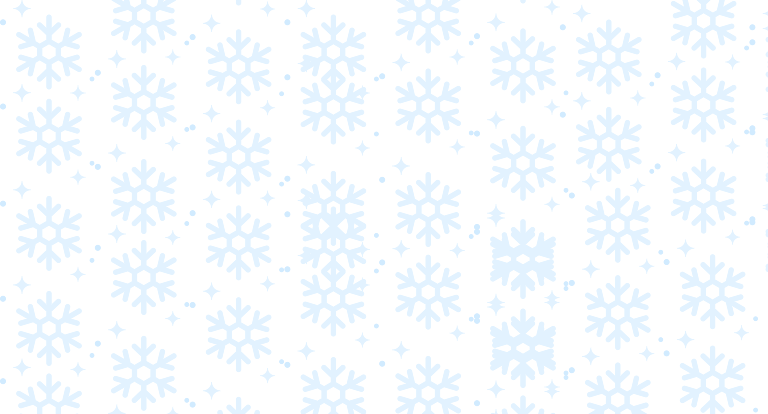
This pattern is drawn by a Shadertoy shader. Its source:

```glsl
// Pale blue snowflakes with sparkles and dots, in loosely spaced columns on white.
#define SHEET_WIDTH 768.0
#define COLUMN_STEP 94.8
#define FIRST_COLUMN 49.0
#define ROWS 6
#define LINE_HALF 2.7
#define ARM_LENGTH 34.8
#define RING_APOTHEM 9.3
#define SPARKLE_RADIUS 8.7
#define SEAM_SHIFT 9.0
#define PAPER vec3(1.0)
#define ICE vec3(0.885, 0.95, 1.0)
#define DOT_BLUE vec3(0.82, 0.92, 1.0)

const int COLUMNS = 12;

// Column slot of each run of flakes; the last three runs overlay earlier ones.
const float slots[COLUMNS] = float[](0., 1., 2., 3., 4., 5., 6., 7., 8., 3., 5., 8.);

// Vertical rhythm of each run: start, pitch, sway amount, sway frequency.
const vec4 rhythms[COLUMNS] = vec4[](
    vec4(52., 90.2, -6., 1.65), vec4(16., 88.5, -4., 2.6),
    vec4(-32., 93., 6., 1.3), vec4(107., 97., 4.5, 1.8),
    vec4(16., 93.8, -6., 2.45), vec4(-34., 93.4, 11., 0.63),
    vec4(57., 85.2, 2.5, 2.1), vec4(21., 89.2, -5.5, 1.25),
    vec4(57., 96., 5., 1.57), vec4(52., 230., -38., 1.5708),
    vec4(261.5, 100., -11., 1.5708), vec4(72., 90., 0., 1.));

float segmentDistance(vec2 p, vec2 a, vec2 b) {
    vec2 ap = p - a, ab = b - a;
    return length(ap - ab * clamp(dot(ap, ab) / dot(ab, ab), 0.0, 1.0));
}

float snowflake(vec2 p) {
    // Fold six arms onto one half arm along +y.
    vec2 q = abs(p);
    vec2 mirror = vec2(0.8660254, -0.5);
    q -= 2.0 * max(dot(q, mirror), 0.0) * mirror;
    q.x = abs(q.x);

    float ring = abs(dot(q, vec2(0.5, 0.8660254)) - RING_APOTHEM);
    float stem = segmentDistance(q, vec2(0.0, RING_APOTHEM * 1.1547), vec2(0.0, ARM_LENGTH));
    float branch = segmentDistance(q, vec2(0.0, 18.0), vec2(9.5, 27.0));
    return min(ring, min(stem, branch)) - LINE_HALF;
}

// Four-pointed star cut out by four circular arcs.
float sparkle(vec2 p, float radius) {
    vec2 q = abs(p);
    float box = max(q.x, q.y) - radius;
    return max(box, radius * 0.95 - length(q - radius));
}

float coverage(float d, float pixel) {
    return 1.0 - smoothstep(-0.5 * pixel, 0.5 * pixel, d);
}

void mainImage(out vec4 fragColor, in vec2 fragCoord) {
    // Sheet coordinates, measured down from the top edge.
    float pixel = SHEET_WIDTH / iResolution.x;
    vec2 p = vec2(fragCoord.x, iResolution.y - fragCoord.y) * pixel;
    float ice = 1e3;
    float dots = 1e3;

    for (int i = 0; i < COLUMNS; i++) {
        float slot = slots[i];
        vec4 rhythm = rhythms[i];
        float x = FIRST_COLUMN + COLUMN_STEP * slot;
        if (abs(p.x - x) > 65.0) continue;

        // A diagonal seam nudges the upper right columns to the left.
        float seam = 205.0 + 50.0 * (slot - 6.0);

        for (int row = 0; row < ROWS; row++) {
            float r = float(row);
            float y = rhythm.x + rhythm.y * r + rhythm.z * sin(rhythm.w * r);
            if (slot > 7.5 && y > seam) break;
            float shift = slot > 5.5 && y < seam ? SEAM_SHIFT : 0.0;
            vec2 q = p - vec2(x - shift, y);
            if (abs(q.y) > 56.0) continue;

            // One motif: flake, two sparkles and two dots.
            ice = min(ice, snowflake(q));
            ice = min(ice, sparkle(q - vec2(-27.0, -43.5), SPARKLE_RADIUS));
            ice = min(ice, sparkle(q - vec2(29.0, 41.0), SPARKLE_RADIUS * 0.86));
            dots = min(dots, length(q - vec2(-46.0, -29.7)) - 3.0);
            dots = min(dots, length(q - vec2(43.0, 27.0)) - 2.4);
        }
    }

    vec3 color = mix(PAPER, ICE, coverage(ice, pixel));
    color = mix(color, DOT_BLUE, coverage(dots, pixel));
    fragColor = vec4(color, 1.0);
}
```
